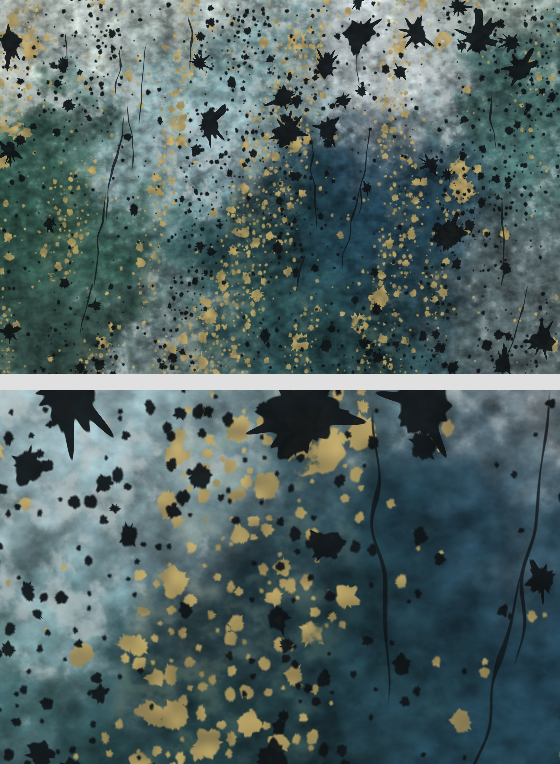
Top: the whole. Bottom: its middle third, enlarged.
Write a Shadertoy shader that draws this texture.

```glsl
// Weathered abstract painting: blended teal, slate and chalk washes with a
// scumbled brush grain, overlaid with gold flecks falling in leaning trails,
// ink blots with ragged rims, and thin ink runs.

const vec3 CHALK = vec3(0.73, 0.76, 0.76);
const vec3 INK = vec3(0.065, 0.085, 0.095);
const vec3 GOLD_DEEP = vec3(0.56, 0.49, 0.31);
const vec3 GOLD_LIGHT = vec3(0.82, 0.71, 0.43);
const float SOFTNESS = 0.0013;   // paint edge, in canvas heights
const float TRAIL_LEAN = 0.16;
const int INK_RUNS = 16;

// Washes: centre and radii, with the colour of each
const int WASHES = 12;
const vec4 WASH_SHAPE[WASHES] = vec4[](
    vec4(0.20, 0.97, 0.42, 0.14), vec4(1.00, 0.82, 0.17, 0.22),
    vec4(0.48, 0.62, 0.19, 0.17), vec4(0.98, 0.43, 0.24, 0.22),
    vec4(0.17, 0.44, 0.20, 0.22), vec4(1.40, 0.28, 0.22, 0.20),
    vec4(1.42, 0.70, 0.20, 0.24), vec4(0.74, 0.22, 0.28, 0.24),
    vec4(0.45, 0.08, 0.13, 0.15), vec4(0.64, 0.82, 0.24, 0.15),
    vec4(1.32, 0.98, 0.20, 0.10), vec4(0.10, 0.08, 0.20, 0.18));
const vec3 WASH_COLOR[WASHES] = vec3[](
    vec3(0.66, 0.70, 0.68), vec3(0.65, 0.68, 0.69),
    vec3(0.54, 0.63, 0.65), vec3(0.10, 0.20, 0.26),
    vec3(0.19, 0.32, 0.28), vec3(0.33, 0.39, 0.40),
    vec3(0.27, 0.41, 0.40), vec3(0.16, 0.28, 0.29),
    vec3(0.46, 0.53, 0.53), vec3(0.39, 0.51, 0.52),
    vec3(0.56, 0.61, 0.58), vec3(0.19, 0.28, 0.26));

// Groups of heavy blots: centre and radius
const int CLOTS = 6;
const vec3 CLOT[CLOTS] = vec3[](
    vec3(0.08, 0.79, 0.11), vec3(0.92, 0.95, 0.12), vec3(1.27, 0.91, 0.09),
    vec3(1.25, 0.55, 0.12), vec3(0.87, 0.72, 0.09), vec3(1.30, 0.06, 0.09));

vec3 hash3(vec2 p) {
    vec3 q = fract(p.xyx * vec3(0.1031, 0.1030, 0.0973));
    q += dot(q, q.yxz + 33.33);
    return fract((q.xxy + q.yzz) * q.zyx);
}

float noise(vec2 p) {
    vec2 i = floor(p), f = fract(p);
    f = f * f * (3.0 - 2.0 * f);
    vec2 e = vec2(0.0, 1.0);
    return mix(mix(hash3(i).x, hash3(i + e.yx).x, f.x),
               mix(hash3(i + e.xy).x, hash3(i + e.yy).x, f.x), f.y);
}

float fbm(vec2 p) {
    float sum = 0.0, gain = 0.5;
    for (int i = 0; i < 5; i++) {
        sum += gain * noise(p);
        p = mat2(1.6, 1.2, -1.2, 1.6) * p + 17.3;
        gain *= 0.5;
    }
    return sum / 0.97;
}

vec3 washes(vec2 p) {
    vec3 sum = vec3(0.0);
    float total = 1e-6;
    for (int i = 0; i < WASHES; i++) {
        vec2 d = (p - WASH_SHAPE[i].xy) / WASH_SHAPE[i].zw;
        float weight = exp(-1.3 * dot(d, d));
        sum += weight * WASH_COLOR[i];
        total += weight;
    }
    return sum / total;
}

float trail(vec2 p, float seed) {
    return smoothstep(0.5, 0.75, noise(vec2((p.x - TRAIL_LEAN * p.y) * 14.0 + seed, p.y * 2.5)));
}

float clot(vec2 p) {
    float near = 0.0;
    for (int i = 0; i < CLOTS; i++) {
        vec2 d = (p - CLOT[i].xy) / CLOT[i].z;
        near = max(near, exp(-dot(d, d)));
    }
    return near;
}

// Scattered ragged drops; odds = chance anywhere, in trails, in clots
float splats(vec2 p, float cell, float seed, vec3 odds, float spikes, float soft) {
    float cover = 0.0;
    for (int k = 0; k < 9; k++) {
        vec2 id = floor(p / cell) + vec2(k % 3 - 1, k / 3 - 1);
        vec3 h = hash3(id + seed);
        vec2 centre = (id + 0.15 + 0.7 * h.xy) * cell;
        float chance = dot(odds, vec3(1.0, trail(centre, seed), clot(centre)));
        if (hash3(id + seed + 71.0).y > chance) continue;
        vec2 d = (p - centre) * vec2(1.0, mix(0.75, 1.1, h.x));
        vec2 dir = d / max(length(d), 1e-5);
        float lobes = noise(dir * 1.7 + h.xy * 50.0);
        float spike = pow(noise(dir * 4.5 + h.yz * 90.0), 4.0);
        float radius = cell * mix(0.12, 0.42, h.z * h.z) * (0.7 + 0.55 * lobes + spikes * spike);
        cover = max(cover, 1.0 - smoothstep(-soft, soft, length(d) - radius));
    }
    return cover;
}

// Thin, wavering, tapered lines
float inkRuns(vec2 p, float soft) {
    float cover = 0.0;
    for (int i = 0; i < INK_RUNS; i++) {
        vec3 h = hash3(vec2(float(i) * 3.0 + 5.0, 19.0));
        float t = (p.y - h.y * 0.9) / mix(0.08, 0.3, h.z);
        float taper = clamp(4.0 * t * (1.0 - t), 0.0, 1.0);
        float path = 1.4 * h.x + mix(-0.1, 0.3, fract(h.z * 7.0)) * (p.y - h.y)
                   + 0.014 * noise(vec2(p.y * 22.0, h.x * 80.0));
        float width = 0.0035 * taper * pow(noise(vec2(p.y * 35.0, h.y * 60.0)), 2.0);
        float line = 1.0 - smoothstep(width, width + soft, abs(p.x - path));
        cover = max(cover, line * smoothstep(0.0, 0.3, taper));
    }
    return cover;
}

void mainImage(out vec4 fragColor, in vec2 fragCoord) {
    vec2 p = fragCoord / iResolution.y;
    float soft = max(SOFTNESS, 0.7 / iResolution.y);

    // Washes with broken borders
    vec2 warp = vec2(fbm(p * 6.0), fbm(p * 6.0 + 40.0)) - 0.5;
    vec2 dab = vec2(fbm(p * 26.0 + 9.0), fbm(p * 26.0 + 63.0)) - 0.5;
    vec3 color = washes(p + 0.24 * warp + 0.17 * dab);

    // Brush grain, chalk scumble and vertical streaks
    float grain = fbm(p * vec2(48.0, 60.0));
    float scumble = 0.5 * fbm(p * vec2(17.0, 23.0) + 5.0) + 0.5 * fbm(p * 75.0);
    float streak = noise(p * vec2(95.0, 9.0)) - 0.5;
    color *= 1.0 + 0.8 * (fbm(p * 9.0 + 20.0) - 0.5) + 0.85 * (grain - 0.5) + 0.07 * streak;
    color = mix(color, CHALK, 0.6 * smoothstep(0.5, 0.66, scumble) * smoothstep(0.3, 0.58, color.g));

    // Gold flecks, fading toward the right edge
    float reach = 1.0 - 0.8 * smoothstep(1.15, 1.4, p.x);
    float gold = splats(p, 0.058, 11.0, vec3(0.02, 0.32, 0.0) * reach, 0.8, soft);
    gold *= smoothstep(0.28, 0.46, fbm(p * 55.0 + 3.0));
    gold = max(gold, splats(p, 0.028, 11.0, vec3(0.04, 0.5, 0.0) * reach, 0.4, soft));
    gold = max(gold, splats(p, 0.014, 11.0, vec3(0.04, 0.4, 0.0) * reach, 0.2, soft));
    color = mix(color, GOLD_DEEP, 0.16 * trail(p, 11.0) * reach * smoothstep(0.45, 0.65, grain));
    color = mix(color, mix(GOLD_DEEP, GOLD_LIGHT, noise(p * 70.0)), 0.88 * gold);

    // Ink runs, then blots from heavy to fine
    float ink = 0.85 * inkRuns(p, soft);
    ink = max(ink, splats(p, 0.078, 37.0, vec3(0.02, 0.06, 0.75), 1.6, soft));
    ink = max(ink, splats(p, 0.032, 53.0, vec3(0.03, 0.22, 0.25), 0.6, soft));
    ink = max(ink, splats(p, 0.014, 53.0, vec3(0.06, 0.22, 0.12), 0.2, soft));
    color = mix(color, INK * (0.7 + 0.6 * grain), 0.95 * ink);

    fragColor = vec4(clamp(color, 0.0, 1.0), 1.0);
}
```
